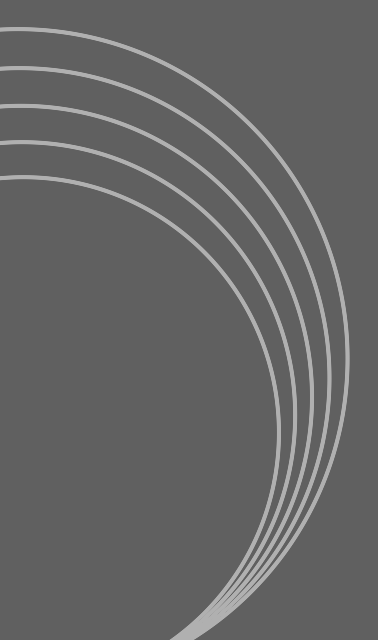
Write a WebGL 2 fragment shader that draws this background.

```glsl
#version 300 es
precision highp float;

uniform vec2 u_resolution;
out vec4 fragColor;

const int RING_COUNT = 5;
const vec3 BACKGROUND = vec3(0.377);
const vec3 LINE_COLOR = vec3(0.69);

// Distance to a circle outline
float ringDistance(vec2 p, vec2 center, float radius) {
    return abs(length(p - center) - radius);
}

// Antialiased coverage of a stroke
float strokeMask(float dist, float halfWidth, float pixel) {
    return 1.0 - smoothstep(-0.5 * pixel, 0.5 * pixel, dist - halfWidth);
}

// Radii shrink by steps that get slightly smaller
float ringRadius(float index) {
    return 0.515 - 0.031 * index + 0.00052 * index * index;
}

// Nested rings that nearly touch at one shared pivot
float ringsMask(vec2 p, vec2 pivot, vec2 axis, float halfWidth, float pixel) {
    float mask = 0.0;
    for (int i = 0; i < RING_COUNT; i++) {
        float radius = ringRadius(float(i));
        float dist = ringDistance(p, pivot + axis * radius, radius);
        mask = max(mask, strokeMask(dist, halfWidth, pixel));
    }
    return mask;
}

void main() {
    // Canvas height is one unit
    float pixel = 1.0 / u_resolution.y;
    vec2 p = gl_FragCoord.xy * pixel;

    vec2 pivot = vec2(0.0658, -0.0755);
    vec2 axis = vec2(-0.0733, 1.0);
    float rings = ringsMask(p, pivot, axis, 0.00325, pixel);

    fragColor = vec4(mix(BACKGROUND, LINE_COLOR, rings), 1.0);
}
```
